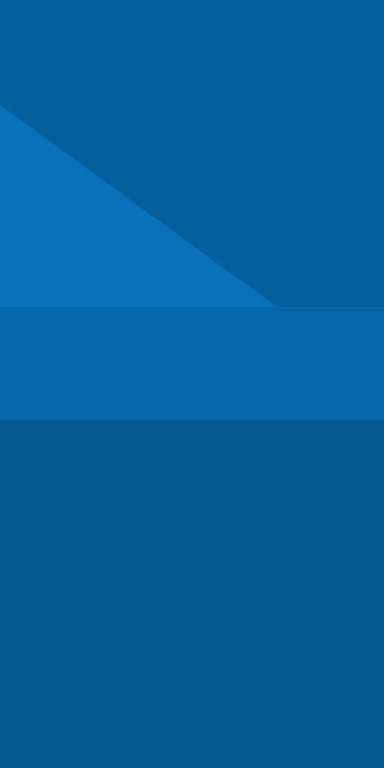
This background is drawn by a Shadertoy shader. Its source:

```glsl
const vec3 UPPER_BLUE = vec3(0.020, 0.373, 0.614);
const vec3 WEDGE_BLUE = vec3(0.031, 0.443, 0.727);
const vec3 BAND_BLUE = vec3(0.020, 0.404, 0.667);
const vec3 LOWER_BLUE = vec3(0.016, 0.341, 0.560);

const float BAND_TOP = 0.6003;
const float BAND_BOTTOM = 0.4531;
const float WEDGE_TOP = 0.8633;
const float WEDGE_TIP = 0.7214;

// Coverage of the side where the signed distance is negative
float coverage(float dist, float pixel) {
    return clamp(0.5 - dist / pixel, 0.0, 1.0);
}

// Signed distance to the line a-b, negative on its right-hand side
float lineDistance(vec2 p, vec2 a, vec2 b) {
    vec2 along = normalize(b - a);
    return dot(p - a, vec2(-along.y, along.x));
}

void mainImage(out vec4 fragColor, in vec2 fragCoord) {
    // Canvas height is one unit
    float pixel = 1.0 / iResolution.y;
    float width = iResolution.x * pixel;
    vec2 p = fragCoord * pixel;

    // Sloping wedge on the upper field
    vec2 wedgeStart = vec2(0.0, WEDGE_TOP);
    vec2 wedgeEnd = vec2(WEDGE_TIP * width, BAND_TOP);
    float wedge = coverage(lineDistance(p, wedgeStart, wedgeEnd), pixel);
    vec3 color = mix(UPPER_BLUE, WEDGE_BLUE, wedge);

    // Horizontal band and lower field
    color = mix(color, BAND_BLUE, coverage(p.y - BAND_TOP, pixel));
    color = mix(color, LOWER_BLUE, coverage(p.y - BAND_BOTTOM, pixel));

    fragColor = vec4(color, 1.0);
}
```
